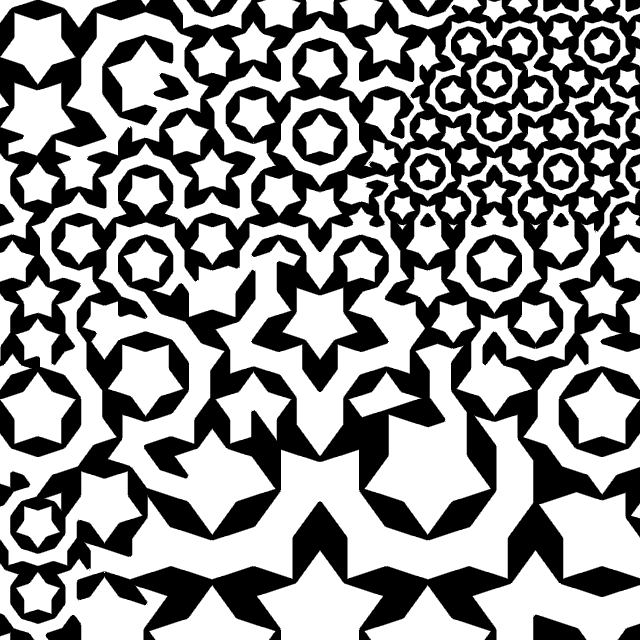
A Shadertoy shader for this pattern:

```glsl
// Multi-scale Penrose rhombs: white thick tiles and black thin tiles.
// Each sample descends through golden-ratio triangle subdivisions and stops
// at a depth set by its region; short taps swell the thin tiles with a stroke.
#define WHEEL_RADIUS 0.75
#define STROKE 0.0034
#define COARSEST 5
#define FINEST 8
#define RINGS 4
#define DIRECTIONS 10

const float PHI = 1.618034;
const float TAU = 6.283185;
const vec3 PAPER = vec3(1.0);
const vec3 INK = vec3(0.0);

mat2 rotation(float a) {
    float c = cos(a), s = sin(a);
    return mat2(c, s, -s, c);
}

float side(vec2 p, vec2 a, vec2 b) {
    vec2 e = b - a, d = p - a;
    return e.x * d.y - e.y * d.x;
}

bool sameSide(vec2 p, vec2 q, vec2 a, vec2 b) {
    return side(p, a, b) * side(q, a, b) > 0.0;
}

// Number of subdivisions wanted at a canvas position
int regionDepth(vec2 uv) {
    float lowerBand = 0.36 - 1.2 * (uv.x - 0.6) * (uv.x - 0.6);
    float upperBand = 0.51 + 0.085 * cos(7.66 * (uv.x - 0.42));
    float corner = length(uv - vec2(0.0, 0.12));
    int depth = COARSEST;
    if (uv.y > lowerBand || corner < 0.22) depth++;
    if (uv.y > upperBand || corner < 0.14) depth++;
    if (uv.y > 0.645 && uv.x - 0.5 * uv.y > 0.215) depth++;
    if (length(uv - vec2(0.09, 0.935)) < 0.18) depth--;
    return depth;
}

// True inside a thin rhomb; p is measured from the canvas centre
bool isThin(vec2 p) {
    // Fold the tenfold wheel into a single wedge
    float fifth = TAU / 5.0;
    float turn = floor(atan(p.x, p.y) / fifth + 0.5) * fifth;
    mat2 unturn = rotation(-turn);
    p = p * unturn;
    float mirror = p.x < 0.0 ? -1.0 : 1.0;
    p.x = abs(p.x);

    vec2 a = vec2(0.0);
    vec2 b = WHEEL_RADIUS * vec2(sin(TAU / 10.0), cos(TAU / 10.0));
    vec2 c = vec2(0.0, WHEEL_RADIUS);
    bool thin = true;

    for (int n = 0; n < FINEST; n++) {
        if (n >= COARSEST) {
            vec2 middle = (a + b + c) / 3.0;
            middle.x *= mirror;
            if (n >= regionDepth(unturn * middle + 0.5)) break;
        }
        vec2 oldA = a, oldB = b, oldC = c;
        if (thin) {
            vec2 cut = a + (b - a) / PHI;
            thin = sameSide(p, oldB, oldC, cut);
            a = thin ? oldC : cut;
            b = thin ? cut : oldC;
            c = thin ? oldB : oldA;
        } else {
            vec2 q = b + (a - b) / PHI;
            vec2 r = b + (c - b) / PHI;
            if (sameSide(p, oldC, oldA, r)) {
                a = r; b = oldC; c = oldA;
            } else if (sameSide(p, oldB, q, r)) {
                a = q; b = r; c = oldB;
            } else {
                a = r; b = q; c = oldA;
                thin = true;
            }
        }
    }
    return thin;
}

// Taps follow the ten edge normals; the nearest ring to hit sets coverage
float inkCoverage(vec2 p, float pixel) {
    for (int ring = 0; ring < RINGS; ring++) {
        float t = (float(ring) + 0.5) / float(RINGS);
        float radius = max(STROKE + (t - 0.5) * 1.2 * pixel, 0.0);
        for (int i = 0; i < DIRECTIONS; i++) {
            float angle = TAU * float(i) / float(DIRECTIONS);
            if (isThin(p + radius * vec2(cos(angle), sin(angle))))
                return 1.0 - float(ring) / float(RINGS);
        }
    }
    return 0.0;
}

void mainImage(out vec4 fragColor, in vec2 fragCoord) {
    vec2 p = (fragCoord - 0.5 * iResolution.xy) / iResolution.y;
    float ink = inkCoverage(p, 1.0 / iResolution.y);
    fragColor = vec4(mix(PAPER, INK, ink), 1.0);
}
```
